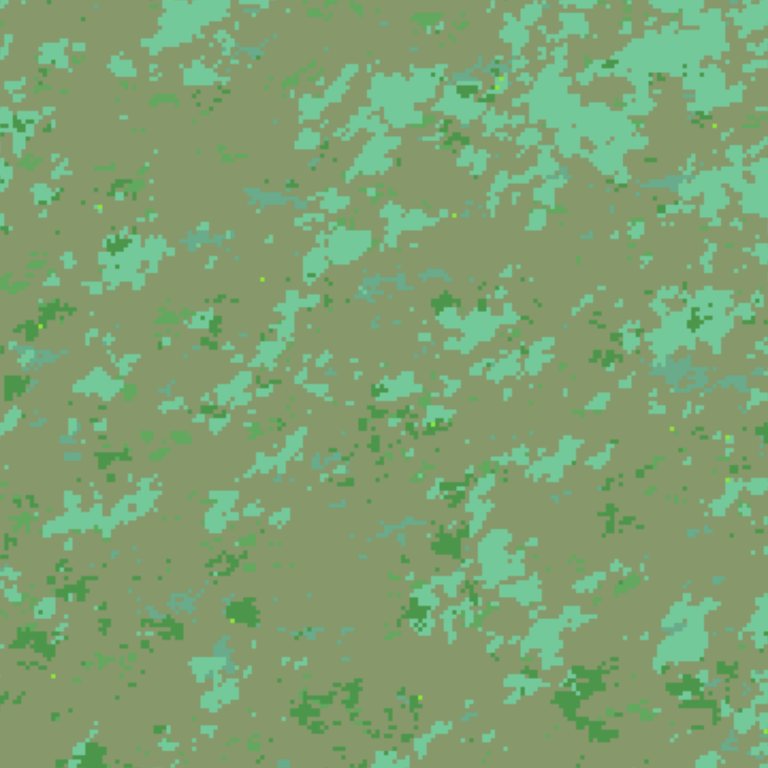
A Shadertoy shader for this texture:

```glsl
// Blocky land-cover map: ragged mint and green vegetation patches on olive ground.

const float GRID = 180.0;            // map cells across the canvas
const float EDGE_SOFT = 0.30;        // half width of the blend between cells
const int   OCTAVES = 4;
const float LACUNARITY = 2.15;
const float GAIN = 0.88;

const float MINT_LEVEL = 0.98;       // thresholds in standard deviations
const float DARK_LEVEL = 1.76;
const float LEAF_LEVEL = 1.85;
const float TEAL_LEVEL = -2.05;
const float SPARK_CHANCE = 0.0003;
const float WATER_CHANCE = 0.0001;

const vec3 OLIVE = vec3(0.530, 0.595, 0.420);
const vec3 MINT  = vec3(0.455, 0.790, 0.605);
const vec3 DARK  = vec3(0.300, 0.590, 0.295);
const vec3 LEAF  = vec3(0.385, 0.660, 0.370);
const vec3 TEAL  = vec3(0.410, 0.670, 0.540);
const vec3 SPARK = vec3(0.560, 0.900, 0.220);
const vec3 WATER = vec3(0.150, 0.350, 0.650);

// Mean and deviation of the nearest-point distance on a jittered grid
const float CELL_MEAN = 0.43;
const float CELL_DEV  = 0.19;

vec2 hash2(vec2 p) {
    vec3 h = fract(p.xyx * vec3(0.1031, 0.1030, 0.0973));
    h += dot(h, h.yzx + 33.33);
    return fract((h.xx + h.yz) * h.zy);
}

// Distance to the nearest scattered point
float cellular(vec2 p) {
    vec2 cell = floor(p), local = fract(p);
    float nearest = 4.0;
    for (int y = -1; y <= 1; y++) {
        for (int x = -1; x <= 1; x++) {
            vec2 offset = vec2(x, y);
            vec2 toPoint = offset + hash2(cell + offset) - local;
            nearest = min(nearest, dot(toPoint, toPoint));
        }
    }
    return sqrt(nearest);
}

// Layered cellular noise scaled to zero mean and unit deviation
float patches(vec2 p, float frequency, float seed) {
    float sum = 0.0, power = 0.0, weight = 1.0;
    for (int i = 0; i < OCTAVES; i++) {
        vec2 shift = vec2(37.3, 61.7) * (seed + float(i) * 0.37);
        sum += weight * (CELL_MEAN - cellular(p * frequency + shift));
        power += weight * weight;
        weight *= GAIN;
        frequency *= LACUNARITY;
    }
    return sum / (CELL_DEV * sqrt(power));
}

// Coordinates that lengthen features along the given angle
vec2 stretchAlong(vec2 p, float angle, float amount) {
    vec2 along = vec2(cos(angle), sin(angle));
    return vec2(dot(p, along) / amount, dot(p, vec2(-along.y, along.x)));
}

// Cover colour of one map cell
vec3 coverColour(vec2 cell) {
    vec2 p = (cell + 0.5) / GRID;

    // Regional drift: mint to the upper right, dark growth lower down
    float mint = patches(stretchAlong(p, 0.55, 1.5), 6.0, 1.0)
               + 0.8 * (p.x + p.y - 1.0);
    float dark = patches(stretchAlong(p, 0.25, 1.3), 8.0, 4.0)
               + 0.9 * (0.5 - p.y);
    float speckle = patches(stretchAlong(p, 0.20, 1.6), 10.0, 7.0)
                  + 0.4 * (0.5 - p.x);

    vec3 colour = OLIVE;
    if (speckle > LEAF_LEVEL) colour = LEAF;
    if (speckle < TEAL_LEVEL) colour = TEAL;
    if (mint > MINT_LEVEL) colour = MINT;
    if (dark > DARK_LEVEL) colour = DARK;

    // Rare single bright cells
    float chance = hash2(cell + 211.0).x;
    if (chance < SPARK_CHANCE) colour = SPARK;
    if (chance > 1.0 - WATER_CHANCE) colour = WATER;
    return colour;
}

void mainImage(out vec4 fragColor, in vec2 fragCoord) {
    vec2 grid = fragCoord / iResolution.y * GRID - 0.5;
    vec2 cell = floor(grid);
    vec2 blend = smoothstep(0.5 - EDGE_SOFT, 0.5 + EDGE_SOFT, fract(grid));

    // Soft joins between the four closest cells
    vec3 lower = mix(coverColour(cell), coverColour(cell + vec2(1, 0)), blend.x);
    vec3 upper = mix(coverColour(cell + vec2(0, 1)), coverColour(cell + vec2(1, 1)), blend.x);
    fragColor = vec4(mix(lower, upper, blend.y), 1.0);
}
```
